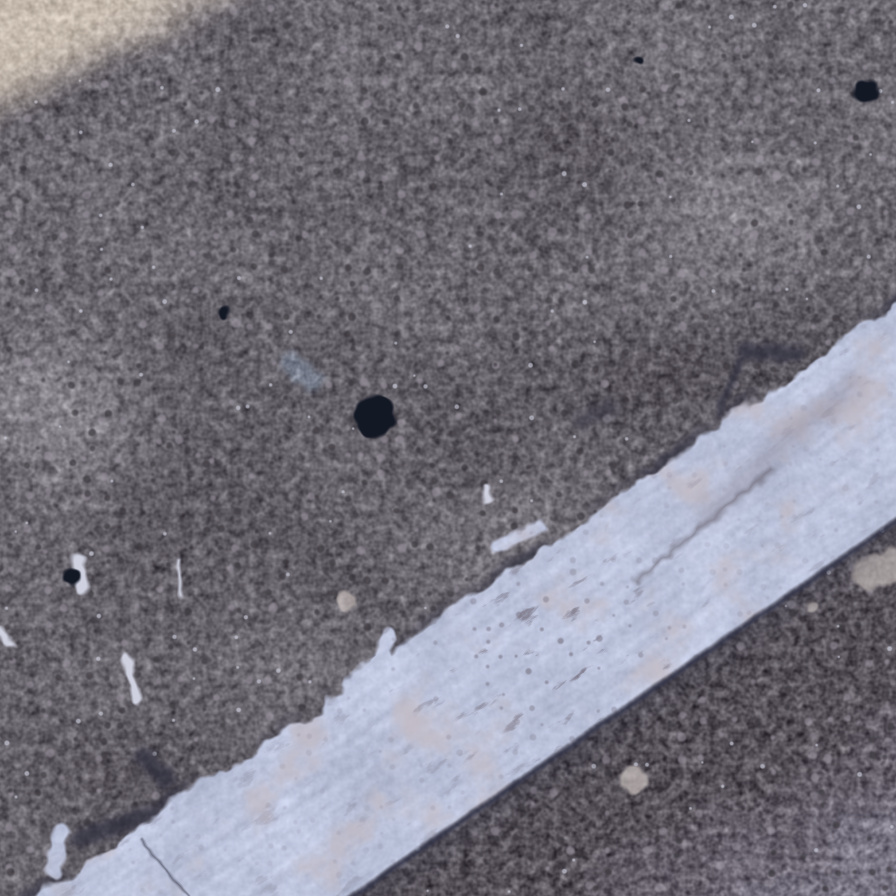
Give the GLSL for this texture, as a WebGL 2 fragment shader.

```glsl
#version 300 es
precision highp float;
uniform vec2 u_resolution;
out vec4 outColor;

const vec3 CONCRETE = vec3(.415, .40, .43);
const vec3 DAMP = vec3(.30, .28, .31);
const vec3 SUNLIT = vec3(.77, .725, .68);
const vec3 PAINT = vec3(.735, .765, .86);
const vec3 WARM = vec3(.76, .73, .765);
const vec3 BARE = vec3(.48, .46, .52);
const vec3 SHADOW = vec3(.19, .19, .25);
const vec3 HOLE = vec3(.075, .095, .145);
const vec3 CHIP = vec3(.81, .82, .88);
const vec3 PEBBLE = vec3(.66, .63, .63);

vec2 hash2(vec2 p) {
    vec3 q = fract(p.xyx * vec3(.1031, .103, .0973));
    q += dot(q, q.yzx + 33.33);
    return fract((q.xx + q.yz) * q.zy);
}

float gradAt(vec2 cell, vec2 corner, vec2 f) {
    return dot(hash2(cell + corner) * 2. - 1., f - corner);
}

float noise(vec2 p) {
    vec2 i = floor(p), f = fract(p);
    vec2 u = f * f * f * (f * (f * 6. - 15.) + 10.);
    float low = mix(gradAt(i, vec2(0), f), gradAt(i, vec2(1, 0), f), u.x);
    float high = mix(gradAt(i, vec2(0, 1), f), gradAt(i, vec2(1), f), u.x);
    return mix(low, high, u.y);
}

float fbm(vec2 p) {
    float sum = 0., amp = .5;
    for (int i = 0; i < 5; i++) {
        sum += amp * noise(p);
        p = mat2(1.6, 1.2, -1.2, 1.6) * p + 7.3;
        amp *= .5;
    }
    return sum;
}

float cover(float d, float soft) { return 1. - smoothstep(-soft, soft, d); }

float disc(vec2 p, float x, float y, float r) { return cover(length(p - vec2(x, y)) - r, .0025); }

// Soft capsule from ends.xy to ends.zw
float stroke(vec2 p, vec4 ends, float r, float soft) {
    vec2 ab = ends.zw - ends.xy, ap = p - ends.xy;
    return cover(length(ap - ab * clamp(dot(ap, ab) / dot(ab, ab), 0., 1.)) - r, soft);
}

float glow(vec2 p, vec4 spot) {
    vec2 q = (p - spot.xy) / spot.zw;
    return exp(-dot(q, q));
}

// One randomly placed fleck in a share of the cells
float flecks(vec2 p, float scale, float share, float seed) {
    vec2 g = p * scale, cell = floor(g);
    vec2 h = hash2(cell + seed), k = hash2(cell + seed + 41.);
    return step(k.x, share) * cover(length(fract(g) - .3 - .4 * h) - mix(.1, .24, k.y), .1);
}

void main() {
    vec2 p = gl_FragCoord.xy / u_resolution;
    float grain = .17 * noise(p * 70.) + .19 * noise(p * 130. + 9.) + .12 * noise(p * 230. + 3.);
    vec2 q = p + .006 * vec2(noise(p * 75.), noise(p * 75. + 31.));

    // Signed distances to both sides of the painted band
    float slope = p.y - .69 * p.x;
    float along = dot(p, vec2(.823, .568));
    float top = (slope + .03) * .823 + .02 * noise(p * 13.) + .01 * noise(p * 42.) + .005 * noise(p * 95.);
    float bottom = (slope + .269) * .823 + .002 * noise(p * 35.);
    float below = cover(bottom, .004);

    // Concrete with broad stains and fine grit
    vec3 col = CONCRETE + .2 * fbm(p * 6. + 2.) + grain;
    float damp = .45 * glow(p, vec4(.66, .84, .13, .08)) + .55 * glow(p, vec4(.74, .58, .12, .05))
               + .35 * glow(p, vec4(.55, .49, .14, .07)) + .35 * glow(p, vec4(.2, .38, .2, .1))
               + .45 * glow(p, vec4(.12, .14, .14, .07));
    col = mix(col, DAMP + grain, min(damp, .8));
    col += .09 * glow(p, vec4(.04, .56, .1, .08)) + .06 * glow(p, vec4(.84, .78, .18, .08));
    float worn = smoothstep(.12, .34, -bottom + .2 * fbm(p * 9.));
    col = mix(col, mix(DAMP + .025, BARE + .01, worn) + grain * 1.2, below * .85);
    col = mix(col, CONCRETE * 1.45, .6 * flecks(p, 48., .16, 3.));
    col = mix(col, DAMP * .75, .65 * flecks(p, 55., .17, 17.));
    col = mix(col, CHIP, .65 * flecks(p, 85., .018, 29.));

    // Sunlit corner
    float sun = smoothstep(-.035, .045, (p.y - .52 * p.x - .875) * .887 + .03 * fbm(p * 12.));
    col = mix(col, SUNLIT + .7 * grain + .15 * fbm(p * 9.), sun);

    // Pebbles, loose chips and holes
    float pebble = disc(q, .387, .329, .011) + disc(q, .707, .13, .015) + disc(q, .907, .323, .007)
                 + stroke(q, vec4(.97, .36, 1, .37), .018, .004);
    col = mix(col, PEBBLE + .4 * grain, pebble);
    col = mix(col, vec3(.49, .53, .6) + grain, .7 * stroke(q, vec4(.325, .595, .348, .575), .012, .007));
    float chips = stroke(q, vec4(.087, .375, .092, .345), .007, .003)
                + stroke(q, vec4(.141, .265, .153, .22), .005, .003)
                + stroke(q, vec4(.199, .375, .202, .335), .002, .003)
                + stroke(q, vec4(0, .295, .012, .282), .004, .003)
                + stroke(q, vec4(.542, .455, .545, .442), .004, .003);
    col = mix(col, CHIP, chips);
    float hole = disc(q, .418, .536, .023) + disc(q, .966, .898, .014) + disc(q, .25, .651, .006)
               + disc(q, .712, .932, .005) + disc(q, .08, .356, .009);
    col = mix(col, HOLE, hole);

    // Broken shadow and cracks along the upper side
    float gap = cover(abs(top - .004) - .006, .007) * smoothstep(-.25, .25, noise(p * 11. + 5.));
    gap = max(gap, stroke(q, vec4(.09, .065, .17, .092), .01, .008));
    gap = max(gap, stroke(q, vec4(.162, .155, .185, .13), .01, .008));
    gap = max(gap, stroke(q, vec4(.802, .54, .832, .608), .004, .005));
    gap = max(gap, stroke(q, vec4(.832, .608, .888, .605), .009, .008));
    gap = max(gap, .6 * stroke(q, vec4(.65, .53, .68, .545), .009, .009));
    col = mix(col, SHADOW, .75 * gap);

    // Paint with streaks, worn patches and scratches
    float streak = noise(vec2(along * 9., slope * 90.));
    vec3 paint = PAINT + .07 * streak + .13 * fbm(p * 11.) + .25 * grain;
    paint = mix(paint, WARM, .8 * smoothstep(0., .3, fbm(p * 14. + 20.)));
    float wear = .25 + .75 * glow(p, vec4(.61, .27, .14, .09));
    paint = mix(paint, BARE, wear * smoothstep(.13, .3, fbm(vec2(along * 22., slope * 48.))));
    paint = mix(paint, BARE, .65 * wear * flecks(p, 65., .22, 53.));
    paint = mix(paint, BARE + .08, .5 * stroke(q, vec4(.79, .43, .95, .57), .01, .022));
    paint = mix(paint, BARE * .85, .75 * stroke(q, vec4(.71, .352, .86, .475), .002, .006));
    paint = mix(paint, SHADOW, .7 * stroke(q, vec4(.157, .063, .21, 0), .001, .003));
    float band = cover(top, .003) * (1. - below);
    float flake = stroke(q, vec4(.555, .39, .602, .412), .007, .003)
                + stroke(q, vec4(.422, .262, .434, .29), .008, .003)
                + stroke(q, vec4(.06, .028, .068, .072), .009, .003);
    col = mix(col, paint, min(band + flake, 1.));

    // Dark blue lower rim
    col = mix(col, vec3(.2, .22, .32), .85 * cover(abs(bottom + .003) - .002, .004));
    col = mix(col, SHADOW, .35 * below * exp(min(bottom, 0.) * 45.));
    outColor = vec4(clamp(col, 0., 1.), 1);
}
```
